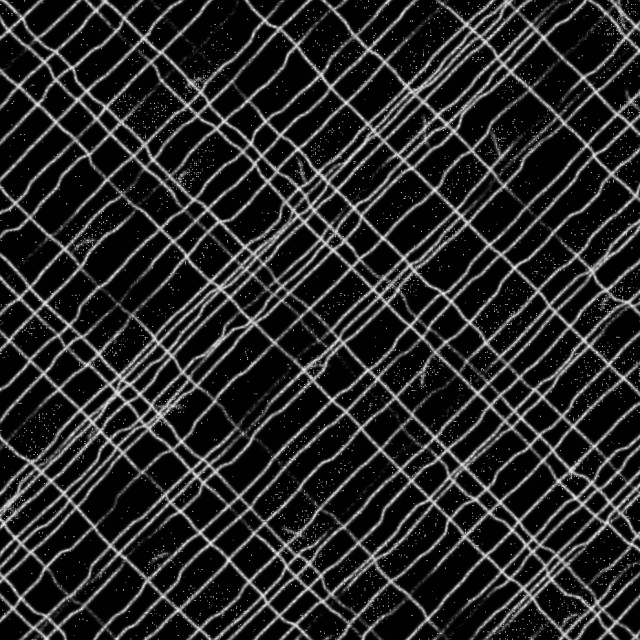
Reproduce this pattern procedurally as a Shadertoy shader.

```glsl
// Draws a diagonal lattice of grainy, slightly kinked pale lines with dust and short scratches on black.

const float FINE_GAP = 0.038;        // spacing of the rising lines
const float FINE_TWIN_SHARE = 0.22;  // share of rising lines that are doubled
const float FINE_TWIN_GAP = 0.014;
const float CROSS_GAP = 0.094;       // spacing of the falling lines
const float CROSS_TWIN_SHARE = 0.36;
const float CROSS_TWIN_GAP = 0.023;
const float LINE_WIDTH = 0.0028;     // Gaussian radius of a line
const float LINE_PEAK = 0.90;
const float LINE_JITTER = 0.55;      // irregularity of the spacing
const float JOG_LENGTH = 0.055;      // distance between kinks
const float JOG_SIZE = 0.012;
const float FADE_LENGTH = 0.13;      // distance over which lines come and go
const float GRAIN_SCALE = 400.0;     // grains per canvas height
const float DUST_SCALE = 350.0;
const float DUST_AMOUNT = 0.30;
const float SCRATCH_CELL = 0.145;
const float SCRATCH_SHARE = 0.55;
const vec3 BACKGROUND = vec3(0.004);
const vec3 LINE_COLOUR = vec3(0.92);

float hash(vec2 p) {
    vec3 q = fract(vec3(p.xyx) * 0.1031);
    q += dot(q, q.yzx + 33.33);
    return fract((q.x + q.y) * q.z);
}

float valueNoise(vec2 p) {
    vec2 cell = floor(p), f = fract(p);
    f = f * f * (3.0 - 2.0 * f);
    return mix(mix(hash(cell), hash(cell + vec2(1, 0)), f.x),
               mix(hash(cell + vec2(0, 1)), hash(cell + vec2(1, 1)), f.x), f.y);
}

// Sideways shift that stays level, then steps quickly to a new value
float jog(float along, float id) {
    float t = along / JOG_LENGTH + hash(vec2(id, 7.0));
    float knot = floor(t);
    float a = hash(vec2(knot, id)) - 0.5;
    float b = hash(vec2(knot + 1.0, id)) - 0.5;
    return JOG_SIZE * 2.0 * mix(a * abs(a), b * abs(b), smoothstep(0.3, 0.7, fract(t)));
}

// One line that breaks up into specks where it is weak
float grainyLine(float across, float along, float id, float grain) {
    float d = (across - jog(along, id)) / LINE_WIDTH;
    float fade = valueNoise(vec2(along / FADE_LENGTH, id * 3.7));
    float weight = 0.45 * hash(vec2(id, 19.0));
    float strength = smoothstep(0.0, 0.42, fade + 0.30 - weight);
    float speckle = smoothstep(0.45, 0.85, grain);
    float texture_ = mix(0.75 * speckle, mix(0.55, 1.1, grain), strength);
    return LINE_PEAK * exp(-d * d) * texture_ * mix(0.25, 1.0, strength);
}

// Irregular parallel lines; q.x runs across them, q.y along them
float lineFamily(vec2 q, float gap, float twinShare, float twinGap, float seed, float grain) {
    float dark = 1.0;
    float base = floor(q.x / gap);
    for (int k = -2; k <= 1; k++) {
        float index = base + float(k);
        float id = index + seed;
        float centre = (index + 0.5 + LINE_JITTER * (hash(vec2(id, 3.0)) - 0.5)) * gap;
        dark *= 1.0 - grainyLine(q.x - centre, q.y, id, grain);
        if (hash(vec2(id, 11.0)) < twinShare)
            dark *= 1.0 - grainyLine(q.x - centre - twinGap, q.y, id + 0.37, grain);
    }
    return 1.0 - dark;
}

// Soft specks; density is the share of cells that hold one
float specks(vec2 p, float density) {
    vec2 cell = floor(p * DUST_SCALE);
    vec2 shift = 0.4 * (vec2(hash(cell + 5.1), hash(cell + 9.7)) - 0.5);
    float d = length(fract(p * DUST_SCALE) - 0.5 - shift);
    float present = step(hash(cell + 31.0), density);
    return present * mix(0.25, 0.8, hash(cell + 57.0)) * smoothstep(0.65, 0.1, d);
}

// x: short bent scratches, y: dust clouds drawn out along the rising lines
vec2 scratches(vec2 p) {
    vec2 result = vec2(0.0);
    vec2 base = floor(p / SCRATCH_CELL);
    for (int j = -1; j <= 1; j++)
    for (int i = -1; i <= 1; i++) {
        vec2 cell = base + vec2(i, j);
        if (hash(cell + 71.0) > SCRATCH_SHARE) continue;
        vec2 r = p - (cell + vec2(hash(cell + 13.0), hash(cell + 17.0))) * SCRATCH_CELL;
        float cloud = exp(-dot(r * vec2(75.0, 27.0), r * vec2(75.0, 27.0)));
        float angle = 6.2832 * hash(cell + 23.0);
        vec2 axis = vec2(cos(angle), sin(angle));
        vec2 s = vec2(dot(r, axis), axis.x * r.y - axis.y * r.x);
        float halfLength = mix(0.012, 0.032, hash(cell + 29.0));
        float bend = 0.005 * sin(s.x * 80.0 + angle) + 6.0 * (hash(cell + 37.0) - 0.5) * s.x * s.x;
        float d = (s.y - bend) / (LINE_WIDTH * 1.1);
        float stroke = exp(-d * d) * smoothstep(halfLength, halfLength * 0.4, abs(s.x));
        result = max(result, vec2(stroke * step(0.35, hash(cell + 41.0)), cloud));
    }
    return result;
}

void mainImage(out vec4 fragColor, in vec2 fragCoord) {
    vec2 uv = fragCoord / iResolution.y;
    vec2 p = vec2(uv.x - uv.y, uv.x + uv.y) * sqrt(0.5);   // x falls, y rises
    float grain = valueNoise(uv * GRAIN_SCALE);

    // Lattice, with a faint shared waver
    vec2 waver = 0.006 * (vec2(valueNoise(p * 9.0 + 40.0), valueNoise(p * 9.0 + 80.0)) - 0.5);
    vec2 q = p + waver;
    float fine = lineFamily(q, FINE_GAP, FINE_TWIN_SHARE, FINE_TWIN_GAP, 120.0, grain);
    float crossing = lineFamily(q.yx, CROSS_GAP, CROSS_TWIN_SHARE, CROSS_TWIN_GAP, 340.0, grain);

    // Dust and scratches
    vec2 marks = scratches(p);
    float patches = smoothstep(0.50, 0.95, valueNoise(p * vec2(26.0, 11.0) + 60.0));
    float dust = specks(uv, 0.012 + DUST_AMOUNT * (0.4 * patches + marks.y));
    float scratch = 0.65 * marks.x * mix(0.25, 1.1, grain);

    float light = 1.0 - (1.0 - fine) * (1.0 - crossing) * (1.0 - dust) * (1.0 - scratch);
    fragColor = vec4(mix(BACKGROUND, LINE_COLOUR, light), 1.0);
}
```
